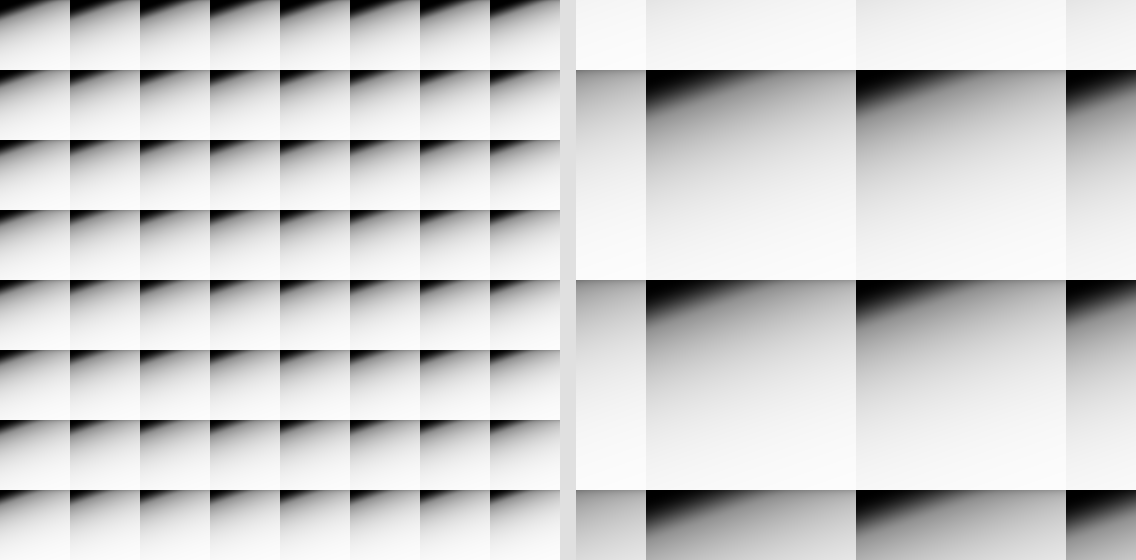
Left: the whole. Right: its middle third, enlarged.
This pattern is drawn by a WebGL 2 fragment shader. Its source:

```glsl
#version 300 es
precision highp float;

uniform vec2 u_resolution;
out vec4 fragColor;

const float REPEATS = 8.0;
const int SAMPLES = 3;
const vec3 INK = vec3(0.0);
const vec3 PAPER = vec3(1.0);

// Small smooth variation from layered sines, about -1 to 1
float layeredSines(vec2 p) {
    return 0.6 * sin(1.7 * p.x + 0.9 * p.y) + 0.4 * sin(2.9 * p.x - 1.3 * p.y + 1.0);
}

// Extra depth of the shadow: strongest in the top row, fading downward
float shadowShift(vec2 cell) {
    float topRow = 0.055 * exp(-1.4 * cell.y);
    float rowFade = 0.022 * (0.45 - cell.y / (REPEATS - 1.0));
    return topRow + rowFade + 0.004 * layeredSines(cell);
}

// Brightness of one tile; local runs right and down from its upper left corner
float tileTone(vec2 local, float shift, float slope) {
    float depth = local.y + slope * local.x - shift;
    float falloff = 1.0 - exp(-3.4 * max(depth, 0.0));
    float wedge = smoothstep(0.04, 0.26, depth);
    float seam = 1.0 - 0.16 * exp(-50.0 * local.y);
    return falloff * wedge * seam;
}

// Tone of the whole grid at a canvas position
float gridTone(vec2 uv, float repeats) {
    vec2 grid = vec2(uv.x, 1.0 - uv.y) * repeats;
    vec2 cell = clamp(floor(grid), 0.0, repeats - 1.0);
    return tileTone(grid - cell, shadowShift(cell), 0.35);
}

void main() {
    // Average subsamples to smooth the tile borders
    float tone = 0.0;
    for (int j = 0; j < SAMPLES; j++) {
        for (int i = 0; i < SAMPLES; i++) {
            vec2 offset = (vec2(i, j) + 0.5) / float(SAMPLES) - 0.5;
            tone += gridTone((gl_FragCoord.xy + offset) / u_resolution, REPEATS);
        }
    }
    tone /= float(SAMPLES * SAMPLES);
    fragColor = vec4(mix(INK, PAPER, tone), 1.0);
}
```
